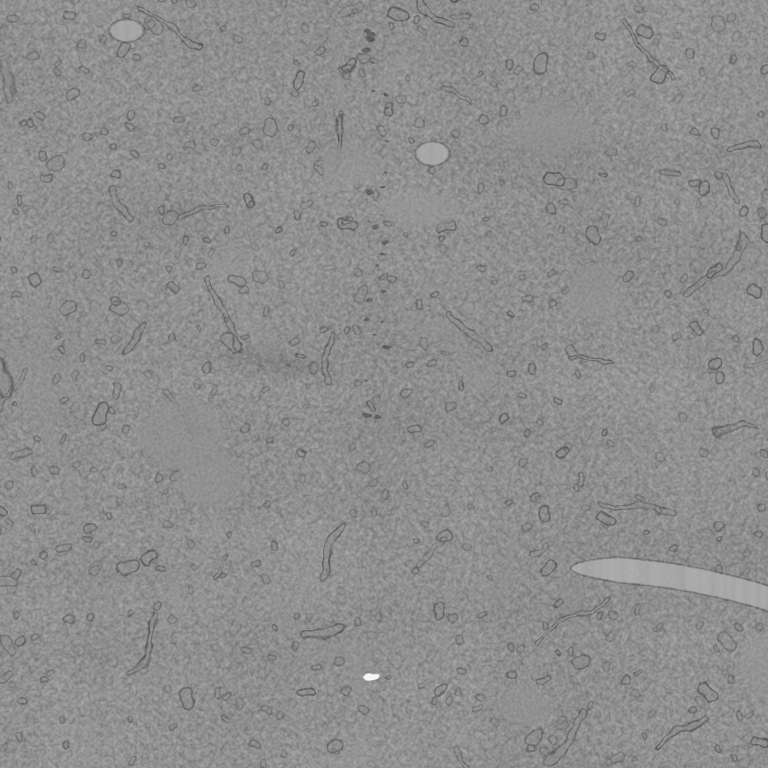
Reproduce this texture procedurally as a Shadertoy shader.

```glsl
// Grey electron micrograph of neural tissue: grainy membranes, dark sheaths, pale cells and vessels.

const float BASE_GREY = 0.566;
const float CELL_GREY = 0.572;
const float VESSEL_GREY = 0.655;

vec2 hash2(vec2 p) {
    vec3 q = fract(p.xyx * vec3(0.1031, 0.1030, 0.0973));
    q += dot(q, q.yzx + 33.33);
    return fract((q.xx + q.yz) * q.zy);
}

mat2 rotation(float angle) {
    float c = cos(angle), s = sin(angle);
    return mat2(c, s, -s, c);
}

float cornerSlope(vec2 cell, vec2 offset) {
    float angle = 6.2832 * hash2(cell).x;
    return dot(vec2(cos(angle), sin(angle)), offset);
}

float gradientNoise(vec2 p) {
    vec2 i = floor(p), f = fract(p), e = vec2(1.0, 0.0);
    vec2 u = f * f * f * (f * (f * 6.0 - 15.0) + 10.0);
    float low = mix(cornerSlope(i, f), cornerSlope(i + e, f - e), u.x);
    float high = mix(cornerSlope(i + e.yx, f - e.yx), cornerSlope(i + 1.0, f - 1.0), u.x);
    return mix(low, high, u.y);
}

vec2 warp(vec2 p, float frequency, float amount) {
    vec2 q = p * frequency;
    return p + amount * vec2(gradientNoise(q + 17.3), gradientNoise(q + 61.7));
}

float fill(float d, float soft) {
    return 1.0 - smoothstep(-soft, soft, d);
}

float stroke(float d, float halfWidth, float soft) {
    return fill(abs(d) - halfWidth, soft);
}

float ellipse(vec2 p, vec2 radii) {
    return (length(p / radii) - 1.0) * min(radii.x, radii.y);
}

// Outlined capsules scattered on a grid: x = dark outline, y = interior.
vec2 sheaths(vec2 p, float cells, float share, float halfLength, float radius, float soft, float seed) {
    vec2 home = floor(p * cells), result = vec2(0.0);
    for (int j = -1; j <= 1; j++)
    for (int i = -1; i <= 1; i++) {
        vec2 cell = home + vec2(i, j);
        vec2 place = hash2(cell + seed), shape = hash2(cell + seed + 37.0);
        vec2 kind = hash2(cell + seed + 83.0);
        if (kind.x > share) continue;
        vec2 q = rotation(3.1416 * shape.x) * (p - (cell + place) / cells);
        q.x = max(abs(q.x) - halfLength * mix(0.2, 1.0, shape.y), 0.0);
        float d = length(q) - radius * mix(0.55, 1.15, kind.y);
        float line = stroke(d, 0.0012, soft) * mix(0.5, 1.0, place.x);
        result = max(result, vec2(line, fill(d, soft)));
    }
    return result;
}

// Large soft-edged cell bodies, flattened to varying degrees.
float cellBodies(vec2 p) {
    const float cells = 4.0;
    vec2 home = floor(p * cells);
    float body = 0.0;
    for (int j = -1; j <= 1; j++)
    for (int i = -1; i <= 1; i++) {
        vec2 cell = home + vec2(i, j);
        vec2 place = hash2(cell + 9.0), shape = hash2(cell + 52.0);
        if (hash2(cell + 71.0).x > 0.5) continue;
        vec2 radii = vec2(mix(0.035, 0.06, shape.x), mix(0.018, 0.05, shape.y));
        body = max(body, fill(ellipse(p - (cell + place) / cells, radii), 0.006));
    }
    return body;
}

// Small dark deposits strung along a vertical line.
float deposits(vec2 p, float soft) {
    float dark = 0.0;
    for (int i = 0; i < 26; i++) {
        vec2 h = hash2(vec2(float(i), 5.0));
        vec2 centre = vec2(0.49 + 0.03 * (h.x - 0.5), mix(0.44, 0.96, h.y));
        float size = mix(0.0015, 0.004, hash2(h * 91.0).x);
        dark = max(dark, fill(ellipse(p - centre, size * vec2(1.5, 0.8)), soft));
    }
    return dark;
}

// Tapered lumen that bends down towards the right edge.
float longVessel(vec2 p) {
    float t = p.x - 0.745;
    float halfWidth = 0.015 * sqrt(clamp(t / 0.06, 0.0, 1.0));
    return max(abs(p.y - 0.26 + 0.6 * t * t) - halfWidth, -t);
}

void mainImage(out vec4 fragColor, in vec2 fragCoord) {
    vec2 uv = fragCoord / iResolution.xy;
    float soft = max(0.7 / iResolution.y, 0.0006);
    vec2 rough = warp(uv, 75.0, 0.004);
    vec2 bent = warp(rough, 15.0, 0.025);

    // Smooth areas: cell bodies and winding pale processes.
    float body = cellBodies(warp(uv, 18.0, 0.012));
    float path = abs(gradientNoise(warp(uv, 12.0, 0.02) * vec2(9.0, 3.5) + 4.0));
    float process = fill(path - 0.045, 0.02) * smoothstep(0.0, 0.2, gradientNoise(uv * 6.0 + 30.0));
    float calm = max(body, 0.65 * process);

    // Fine membranes and grain.
    float grain = 0.092 * gradientNoise(rotation(0.6) * uv * 235.0);
    float mottle = 0.07 * gradientNoise(rotation(1.1) * uv * 125.0);
    float web = stroke(gradientNoise(rough * 68.0), 0.05, 0.05);
    float grey = BASE_GREY + grain + mottle - 0.04 * web;
    grey = mix(grey, CELL_GREY + 0.6 * grain, 0.85 * calm);

    // Broad shading and faint scan bands.
    grey += 0.02 * gradientNoise(uv * 5.0);
    grey += 0.022 * gradientNoise(uv * vec2(1.5, 17.0)) + 0.014 * gradientNoise(uv * vec2(19.0, 1.5) + 8.0);
    vec2 smudge = rotation(0.15) * (uv - vec2(0.36, 0.525)) / vec2(0.075, 0.018);
    grey -= 0.06 * exp(-dot(smudge, smudge));

    // Sheathed fibres, from small round sections to long strands.
    vec2 small = sheaths(rough, 33.0, 0.38, 0.003, 0.0042, soft, 11.0);
    vec2 medium = sheaths(rough, 15.0, 0.36, 0.008, 0.0070, soft, 140.0);
    vec2 strands = sheaths(bent, 9.0, 0.36, 0.055, 0.0042, soft, 260.0);
    float patchy = 0.85 + 0.7 * gradientNoise(uv * 60.0 + 3.0);
    float outline = max(max(0.75 * small.x, medium.x), strands.x * patchy);
    float inside = max(max(small.y, medium.y), strands.y);
    grey = mix(grey, 0.55 + 0.6 * grain, 0.5 * inside);
    grey -= 0.17 * outline * (1.0 - 0.85 * body);
    grey -= 0.17 * deposits(rough, soft);

    // Empty vessels with thin rims and one bright fleck.
    float vessel = min(longVessel(uv), ellipse(uv - vec2(0.165, 0.96), vec2(0.020, 0.013)));
    vessel = min(vessel, ellipse(uv - vec2(0.563, 0.80), vec2(0.020, 0.014)));
    float streak = 0.03 * gradientNoise(vec2(uv.x * 150.0, 2.5));
    grey = mix(grey, VESSEL_GREY + streak + 0.2 * grain, fill(vessel, soft));
    grey -= 0.11 * stroke(vessel - 0.002, 0.0008, soft);
    grey = mix(grey, 0.96, fill(ellipse(rough - vec2(0.483, 0.119), vec2(0.010, 0.004)), soft));

    fragColor = vec4(vec3(clamp(grey, 0.0, 1.0)), 1.0);
}
```
